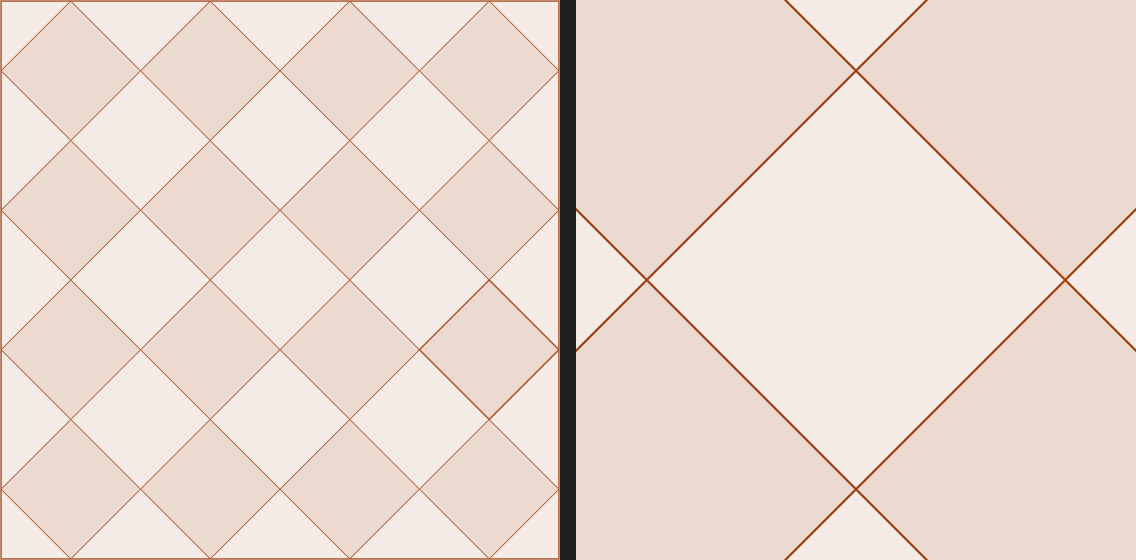
Left: the whole. Right: its middle third, enlarged.
Give the GLSL for this pattern, as a three.js fragment shader.

```glsl
// Draws a four by four board of tinted diamonds with hairline outlines,
// one diamond outlined more heavily, inside a thin square frame.
// Each shape is a distance function, smoothed over one pixel.
varying vec2 vUv;

const float CELLS = 4.0;
const float MARGIN = 0.0019;
const float HAIRLINE = 0.0013;
const float HEAVY_LINE = 0.0027;
const vec2 HEAVY_CELL = vec2(3.0, 1.0);

const vec3 PAPER = vec3(0.957, 0.922, 0.902);
const vec3 TINT = vec3(0.925, 0.853, 0.814);
const vec3 HAIRLINE_INK = vec3(0.61, 0.25, 0.07);
const vec3 HEAVY_INK = vec3(0.68, 0.36, 0.20);

// Signed distance to a diamond whose tips lie at the given radius.
float diamondDistance(vec2 p, float radius) {
  return (abs(p.x) + abs(p.y) - radius) * 0.70710678;
}

// Signed distance to a square centred on the origin.
float squareDistance(vec2 p, float halfSide) {
  return max(abs(p.x), abs(p.y)) - halfSide;
}

// Share of a pixel lying on the negative side of an edge.
float fillCoverage(float dist, float pixel) {
  return clamp(0.5 - dist / pixel, 0.0, 1.0);
}

// Share of a pixel covered by a line centred on the edge.
float lineCoverage(float dist, float width, float pixel) {
  return fillCoverage(dist - 0.5 * width, pixel)
       - fillCoverage(dist + 0.5 * width, pixel);
}

void main() {
  float pixel = max(fwidth(vUv.x), 0.00001);
  float cellSize = (1.0 - 2.0 * MARGIN) / CELLS;
  float radius = 0.5 * cellSize;

  // Repeated diamonds, kept within the board
  vec2 grid = (vUv - MARGIN) / cellSize;
  vec2 local = (fract(grid) - 0.5) * cellSize;
  float diamond = diamondDistance(local, radius);
  float board = squareDistance(vUv - 0.5, 0.5 - MARGIN);
  float inside = fillCoverage(board, pixel);

  vec3 color = mix(PAPER, TINT, fillCoverage(diamond, pixel) * inside);
  color = mix(color, HAIRLINE_INK, lineCoverage(diamond, HAIRLINE, pixel) * inside);

  // Heavier outline around one diamond
  vec2 heavyCenter = MARGIN + (HEAVY_CELL + 0.5) * cellSize;
  float heavy = diamondDistance(vUv - heavyCenter, radius);
  color = mix(color, HEAVY_INK, lineCoverage(heavy, HEAVY_LINE, pixel));

  // Frame
  color = mix(color, HEAVY_INK, lineCoverage(board, HEAVY_LINE, pixel));

  gl_FragColor = vec4(color, 1.0);
}
```
